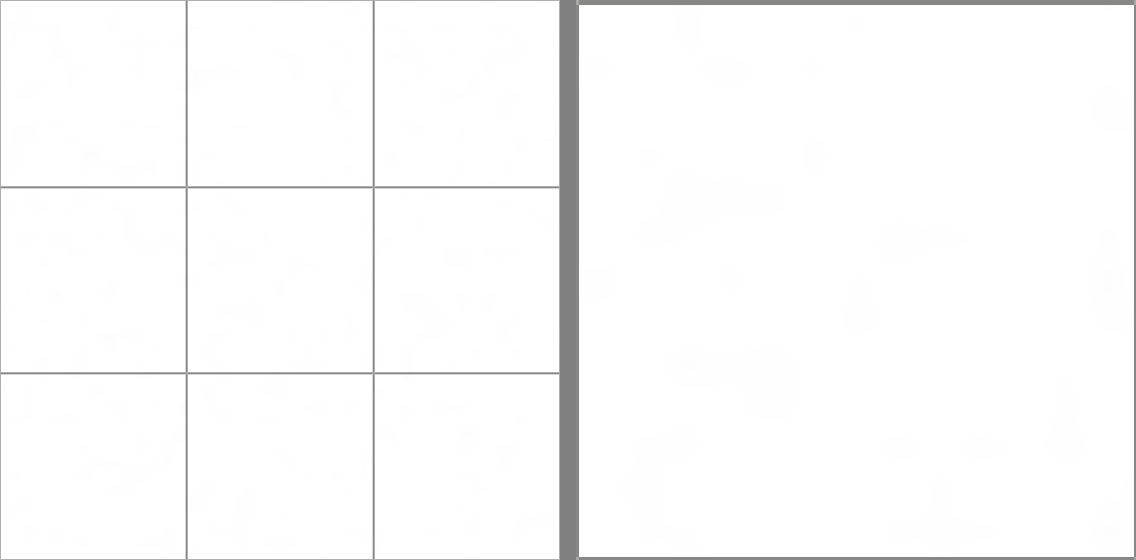
Left: the whole. Right: its middle third, enlarged.
Reproduce this pattern procedurally as a WebGL 2 fragment shader.

```glsl
#version 300 es
precision highp float;
// Plain white square tiles, three across and three down, with thin grey joints.
// Each joint is a smoothed band around a grid line; the outer rim is thinner,
// joints pale slightly where they cross, and the glaze has a trace of mottling.

uniform vec2 u_resolution;
out vec4 fragColor;

const int TILES = 3;
const float JOINT_HALF = 0.0018;
const float RIM_HALF = 0.0012;
const vec2 LAYING_DRIFT = vec2(0.0006, -0.0012);  // slight shift of the second joints
const vec3 GLAZE = vec3(1.0);
const vec3 GROUT = vec3(0.53, 0.53, 0.525);
const vec3 PALE_GROUT = vec3(0.66);

float hash(vec2 p) {
  return fract(sin(dot(p, vec2(127.1, 311.7))) * 43758.5453);
}

float valueNoise(vec2 p) {
  vec2 cell = floor(p);
  vec2 f = fract(p);
  f = f * f * (3.0 - 2.0 * f);
  float low = mix(hash(cell), hash(cell + vec2(1.0, 0.0)), f.x);
  float high = mix(hash(cell + vec2(0.0, 1.0)), hash(cell + vec2(1.0)), f.x);
  return mix(low, high, f.y);
}

// Coverage of a band of the given half width, smoothed over one pixel
float band(float dist, float halfWidth, float pixel) {
  return clamp((halfWidth - dist) / pixel + 0.5, 0.0, 1.0);
}

// Coverage of all parallel joints along one axis
float joints(float x, float drift, float pixel) {
  float cover = 0.0;
  for (int i = 0; i <= TILES; i++) {
    bool rim = i == 0 || i == TILES;
    float centre = float(i) / float(TILES) + (i == 2 ? drift : 0.0);
    cover = max(cover, band(abs(x - centre), rim ? RIM_HALF : JOINT_HALF, pixel));
  }
  return cover;
}

void main() {
  vec2 uv = gl_FragCoord.xy / u_resolution;
  vec2 pixel = 1.0 / u_resolution;

  // Glaze with barely visible mottling
  vec3 color = GLAZE - 0.006 * smoothstep(0.6, 1.0, valueNoise(uv * 40.0));

  // Joints, paler at the crossings
  float vertical = joints(uv.x, LAYING_DRIFT.x, pixel.x);
  float horizontal = joints(uv.y, LAYING_DRIFT.y, pixel.y);
  vec3 grout = mix(GROUT, PALE_GROUT, vertical * horizontal);
  color = mix(color, grout, max(vertical, horizontal));

  fragColor = vec4(color, 1.0);
}
```
